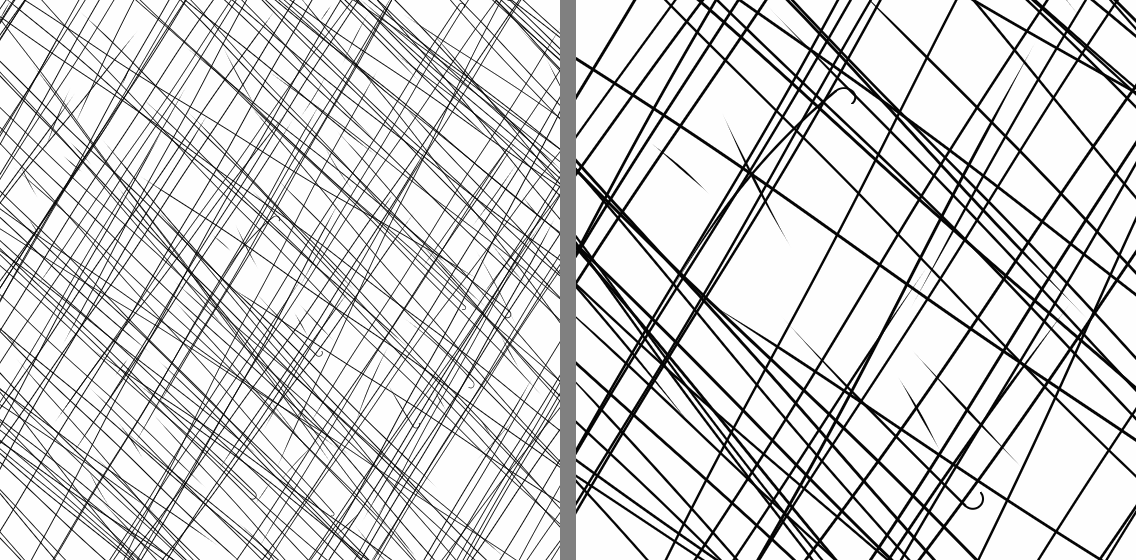
Left, the full canvas; right, a detail of the centre.
Reproduce this pattern procedurally as a Shadertoy shader.

```glsl
#define PEN_WIDTH 0.00158
#define INK vec3(0.02)
#define PAPER vec3(0.995)
#define FALLING_COUNT 116
#define RISING_COUNT 86
#define SCRATCH_COUNT 44
#define FALLING_ANGLE -43.0
#define RISING_ANGLE 58.0
#define BEND 0.09
#define TAPER 0.07
#define HOOK_SHARE 0.06
#define SPAN 1.46

vec4 hash4(float n, float seed) {
    vec4 k = vec4(12.9898, 78.233, 39.425, 57.583);
    return fract(sin(n * k + seed * k.wxyz + k.yzwx) * 43758.5453);
}

// Share of a pixel covered by a line of the given width at signed distance d
float coverage(float d, float width) {
    float pixels = iResolution.y;
    float x = d * pixels, h = 0.5 * width * pixels;
    return clamp(min(x + 0.5, h) - max(x - 0.5, -h), 0.0, 1.0);
}

// One bent pen stroke along x, thinning out at its ends
float stroke(vec2 q, float halfLength, float bend, float width, float hook) {
    float side = bend < 0.0 ? -1.0 : 1.0;
    float wobble = 0.0012 * sin(q.x * 17.0 + bend * 300.0);
    float slope = 2.0 * bend * q.x;
    float d = (q.y - bend * q.x * q.x - wobble) * inversesqrt(1.0 + slope * slope);
    float taper = min(TAPER, halfLength);
    float fade = smoothstep(0.0, taper, halfLength - abs(q.x));
    if (hook > 0.0 && q.x > 0.0) fade = step(q.x, halfLength);
    float ink = coverage(d, width * fade);

    // Small curl where the pen turns back before lifting
    if (hook > 0.0 && q.x > halfLength) {
        vec2 c = vec2(q.x - halfLength, d - side * hook);
        ink = max(ink, coverage(length(c) - hook, width * 0.8));
    }
    return ink;
}

// A layer of long strokes, loosely spaced in groups; returns the paper left bare
float hatch(vec2 p, int count, float group, float angle, float spread, float seed) {
    float bare = 1.0;
    for (int i = 0; i < count; i++) {
        float id = float(i), slot = floor(id / group) * group;
        vec4 a = hash4(id, seed);
        float drift = hash4(slot, seed + 3.7).x - 0.5;
        float place = slot + 0.5 * group + group * (2.5 * drift + 1.3 * (a.x - 0.5));
        float offset = (place / float(count) - 0.5) * SPAN;

        float t = radians(angle + spread * (a.y + a.z - 1.0));
        vec2 along = vec2(cos(t), sin(t)), across = vec2(-along.y, along.x);
        float base = radians(angle);
        vec2 center = offset * vec2(-sin(base), cos(base))
                    + (a.w - 0.5) * 1.15 * vec2(cos(base), sin(base));
        vec2 q = p - center;
        q = vec2(dot(q, along), dot(q, across));
        if (abs(q.y) > 0.1) continue;

        vec4 b = hash4(id, seed + 8.3);
        float halfLength = mix(0.35, 0.85, b.x);
        float hook = b.z < HOOK_SHARE ? mix(0.003, 0.009, b.w) : 0.0;
        float width = PEN_WIDTH * mix(0.85, 1.15, b.w);
        bare *= 1.0 - stroke(q, halfLength, BEND * (b.y - 0.5), width, hook);
    }
    return bare;
}

// Short, thinner and more curved flicks in both directions
float scratches(vec2 p, float seed) {
    float bare = 1.0;
    for (int i = 0; i < SCRATCH_COUNT; i++) {
        vec4 a = hash4(float(i), seed);
        vec2 q = p - (a.xy - 0.5) * vec2(iResolution.x / iResolution.y, 1.0);
        if (dot(q, q) > 0.03) continue;
        vec4 b = hash4(float(i), seed + 5.1);
        float t = radians((b.x < 0.65 ? FALLING_ANGLE - 8.0 : RISING_ANGLE) + 26.0 * (a.z - 0.5));
        q = vec2(dot(q, vec2(cos(t), sin(t))), dot(q, vec2(-sin(t), cos(t))));
        float halfLength = mix(0.02, 0.1, a.w * a.w);
        float hook = b.w < 2.0 * HOOK_SHARE ? 0.006 : 0.0;
        bare *= 1.0 - stroke(q, halfLength, 2.4 * (b.y - 0.5), PEN_WIDTH * mix(0.6, 1.0, b.z), hook);
    }
    return bare;
}

void mainImage(out vec4 fragColor, in vec2 fragCoord) {
    vec2 p = (fragCoord - 0.5 * iResolution.xy) / iResolution.y;
    float bare = hatch(p, FALLING_COUNT, 3.0, FALLING_ANGLE, 11.0, 1.3)
               * hatch(p, RISING_COUNT, 2.0, RISING_ANGLE, 6.0, 6.9)
               * scratches(p, 11.7);
    fragColor = vec4(mix(INK, PAPER, bare), 1.0);
}
```
